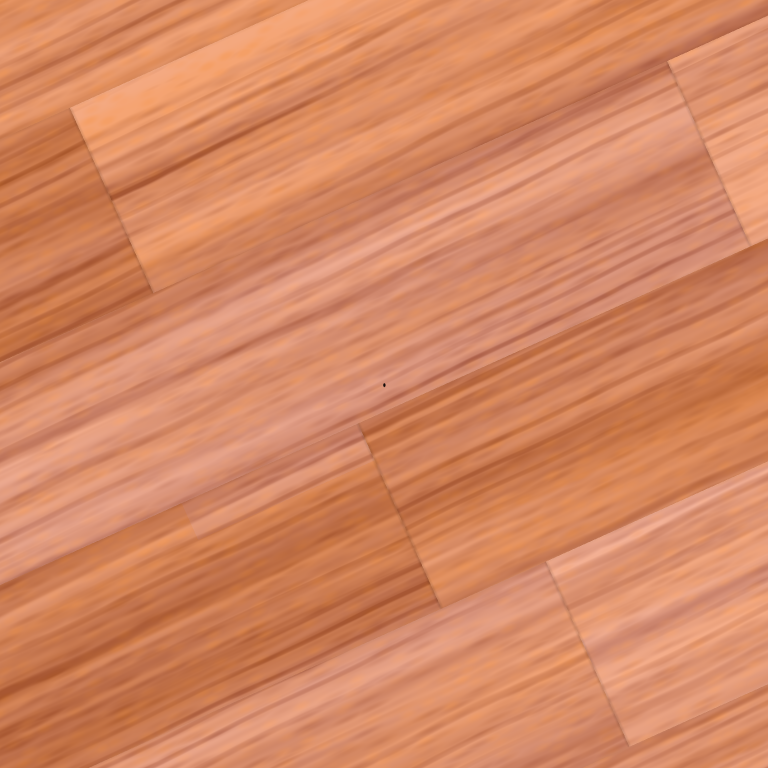
Reproduce this texture procedurally as a Shadertoy shader.

```glsl
// Slanted wooden parquet: wide rows of long boards with staggered butt joints.
// Each board has its own tone; the grain is layered sines with feedback and
// thin ring lines; pores and mottling are cellular noise stretched lengthwise.

const float TILT = 0.424;            // slope of the boards, radians
const float ROW_WIDTH = 0.2645;
const float ROW_START = 0.1654;      // upper edge of row 1
const float SEAM_WIDTH = 0.003;
const float ROW_SEAM_DEPTH = 0.03;
const float JOINT_DEPTH = 0.10;
const float GRAIN_DEPTH = 0.16;
const float STREAK_DEPTH = 0.32;
const float RING_DEPTH = 0.38;
const float VEIN_DEPTH = 0.42;
const float PORE_DEPTH = 0.26;
const float MOTTLE_DEPTH = 0.5;
const vec2 PORE_SCALE = vec2(22.0, 130.0);
const vec2 MOTTLE_SCALE = vec2(42.0, 95.0);
const vec4 INSET = vec4(-0.054, 0.198, 0.694, 0.747); // along range, across range
const vec2 SPECK = vec2(0.5005, 0.4985);
const float SPECK_RADIUS = 0.0013;

const vec3 DARK_ORANGE  = vec3(0.72, 0.395, 0.205);
const vec3 LIGHT_ORANGE = vec3(0.93, 0.60, 0.39);
const vec3 DARK_PINK    = vec3(0.70, 0.40, 0.30);
const vec3 LIGHT_PINK   = vec3(0.92, 0.65, 0.54);
const vec3 SPECK_COLOUR = vec3(0.07, 0.04, 0.03);

// Joint position of each row
const float JOINTS[6] = float[6](-0.9, 0.025, 0.759, 0.198, 0.347, -0.9);

// Left and right board of each row: lightness, pinkness, change across the board
const vec3 BOARDS[12] = vec3[12](
    vec3(0.50, 0.30,  0.00), vec3(0.72, 0.20, -0.45),
    vec3(0.24, 0.28, -0.10), vec3(0.68, 0.38, -0.90),
    vec3(0.60, 0.82,  0.25), vec3(0.86, 0.60,  0.00),
    vec3(0.28, 0.32, -0.15), vec3(0.36, 0.32, -0.20),
    vec3(0.56, 0.66,  0.00), vec3(0.78, 0.68, -0.15),
    vec3(0.60, 0.62,  0.00), vec3(0.60, 0.62,  0.00));

vec2 hash2(vec2 p) {
    vec3 q = fract(vec3(p.xyx) * vec3(0.1031, 0.1030, 0.0973));
    q += dot(q, q.yzx + 33.33);
    return fract((q.xx + q.yz) * q.zy);
}

// Streaks along x; each layer bends by the sum of the coarser ones
float grain(vec2 p, float seed) {
    float sum = 0.0, frequency = 22.0, weight = 1.0;
    for (int i = 0; i < 8; i++) {
        float k = float(i);
        float bend = sin(p.x * (1.4 + 0.5 * k) + seed + 2.1 * k);
        float fade = 0.65 + 0.35 * sin(p.x * (2.1 + 0.8 * k) + 1.7 * seed - 1.3 * k);
        sum += weight * fade * sin(frequency * p.y + seed * (k + 1.3) + 0.8 * bend + sum);
        frequency *= 1.55;
        weight *= 0.88;
    }
    return sum;
}

// Thin lines along x, unevenly spaced, that fade in and out
float rings(vec2 p, float seed) {
    float wander = 2.2 * sin(29.0 * p.y + seed) + 0.9 * sin(2.3 * p.x + 2.0 * seed);
    float line = smoothstep(0.55, 1.0, sin(185.0 * p.y + wander + 0.25 * sin(24.0 * p.x + seed)));
    return line * (0.55 + 0.45 * sin(5.0 * p.x + 37.0 * p.y + seed));
}

// Closeness to the nearest feature point, scaled by its random strength
float cells(vec2 p) {
    vec2 cell = floor(p);
    float mark = 0.0;
    for (int y = -1; y <= 1; y++)
    for (int x = -1; x <= 1; x++) {
        vec2 id = cell + vec2(x, y);
        vec2 point = id + hash2(id);
        float strength = hash2(id + 71.0).x;
        mark = max(mark, strength * strength * smoothstep(0.75, 0.0, length(p - point)));
    }
    return mark;
}

vec3 parquet(vec2 uv, float pixel) {
    // Board axes, measured from the upper left corner
    vec2 q = vec2(uv.x, 1.0 - uv.y);
    float along = q.x * cos(TILT) - q.y * sin(TILT);
    float across = q.x * sin(TILT) + q.y * cos(TILT);
    float level = (across - ROW_START) / ROW_WIDTH + 1.0;
    int row = clamp(int(floor(level)), 0, 5);
    float local = fract(level);
    float joint = JOINTS[row];
    int board = 2 * row + int(step(joint, along));
    float seed = 2.7 * float(board) + 0.8;
    vec3 tone = BOARDS[board];

    // Grain, dark streaks, ring lines, a broad vein and pores
    vec2 p = vec2(along, across + 0.025 * along);
    float light = tone.x + 0.2 + tone.z * (local - 0.5);
    light += GRAIN_DEPTH * grain(p, seed);
    light -= STREAK_DEPTH * smoothstep(0.9, 2.0, grain(p, seed + 3.0));
    light -= RING_DEPTH * rings(p, seed);
    float veinOffset = (local - 0.46 - 0.03 * sin(4.0 * along + seed)) / 0.06;
    light -= VEIN_DEPTH * exp(-veinOffset * veinOffset) * (0.6 + 0.4 * sin(3.0 * along + seed));
    light -= PORE_DEPTH * cells(p * PORE_SCALE + 13.0 * seed);

    // Pinkness drifts and mottles within a board; one short inset strip is pinker
    float mottle = cells(p * MOTTLE_SCALE + 7.0 * seed) - 0.25;
    float pink = tone.y + 0.16 * grain(p * vec2(2.0, 0.8), seed + 5.0) - MOTTLE_DEPTH * mottle;
    light += 0.14 * mottle;
    vec2 inside = step(INSET.xz, vec2(along, across)) * step(vec2(along, across), INSET.yw);
    pink += 0.45 * inside.x * inside.y;

    light = clamp(light, -0.25, 1.15);
    pink = clamp(pink, -0.1, 1.15);
    vec3 colour = mix(mix(DARK_ORANGE, LIGHT_ORANGE, light), mix(DARK_PINK, LIGHT_PINK, light), pink);

    // Seams: faint between rows, clearer at the joints
    float soft = SEAM_WIDTH + pixel;
    float rowSeam = smoothstep(soft, 0.0, min(local, 1.0 - local) * ROW_WIDTH);
    float jointSeam = smoothstep(soft, 0.0, abs(along - joint));
    colour *= 1.0 - max(ROW_SEAM_DEPTH * rowSeam, JOINT_DEPTH * jointSeam);

    float speck = smoothstep(SPECK_RADIUS + pixel, SPECK_RADIUS, length((uv - SPECK) * vec2(1.3, 0.8)));
    return mix(colour, SPECK_COLOUR, speck);
}

void mainImage(out vec4 fragColor, in vec2 fragCoord) {
    // Four samples per pixel smooth the board edges
    vec3 sum = vec3(0.0);
    for (int i = 0; i < 4; i++) {
        vec2 offset = vec2(i & 1, i >> 1) * 0.5 - 0.25;
        sum += parquet((fragCoord + offset) / iResolution.y, 1.0 / iResolution.y);
    }
    fragColor = vec4(sum / 4.0, 1.0);
}
```
